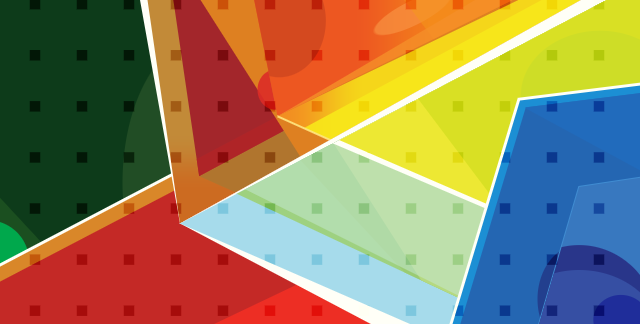
Write a Shadertoy shader that draws this background.

```glsl
// Overlapping bright geometric planes with white seams and a grid of tinted squares.
#define CANVAS vec2(7.68, 3.90)
#define GRID_START vec2(0.42, 0.05)
#define GRID_PITCH vec2(0.564, 0.615)
#define TILE_HALF 0.063
#define TILE_DEPTH 1.65
#define SEAM vec3(1.0, 1.0, 0.97)
#define HUB vec2(2.16, 2.69)
#define FOLD vec2(2.39, 2.12)
#define TIP vec2(3.33, 1.40)

// Distance from the line a to b, positive on the right of travel (y points down).
float side(vec2 p, vec2 a, vec2 b) {
    vec2 d = normalize(b - a);
    return d.x * (p.y - a.y) - d.y * (p.x - a.x);
}

// Approximate distance inside an ellipse.
float ellipse(vec2 p, vec2 center, vec2 radius) {
    return (1.0 - length((p - center) / radius)) * min(radius.x, radius.y);
}

// Lays a colour where the distance is positive, with a one-pixel soft edge.
void paint(inout vec3 col, vec3 ink, float d, float alpha) {
    float pixel = CANVAS.y / iResolution.y;
    col = mix(col, ink, alpha * clamp(d / pixel + 0.5, 0.0, 1.0));
}

// Dark green corner and the red plane under it.
void leftPlanes(inout vec3 col, vec2 p) {
    col = vec3(0.05, 0.23, 0.10);
    paint(col, vec3(0.14, 0.31, 0.15), ellipse(p, vec2(2.45, 2.2), vec2(0.98, 1.75)), 0.9);
    paint(col, vec3(0.12, 0.33, 0.13), side(p, vec2(0.5, 2.92), vec2(0.0, 2.38)) * -1.0, 0.8);
    paint(col, vec3(0.0, 0.66, 0.30), ellipse(p, vec2(-0.15, 3.15), vec2(0.50, 0.50)), 1.0);
    paint(col, SEAM, side(p, vec2(0.0, 3.17), vec2(2.05, 2.09)), 1.0);
    paint(col, vec3(0.85, 0.53, 0.16), side(p, vec2(0.0, 3.21), vec2(2.05, 2.13)), 1.0);
    paint(col, vec3(0.77, 0.16, 0.15), side(p, vec2(0.0, 3.39), vec2(2.08, 2.30)), 1.0);
    paint(col, vec3(0.93, 0.18, 0.14), side(p, vec2(2.57, 3.90), vec2(3.70, 3.36)), 1.0);
}

// Upper wedge: tan border, dark red, orange and the yellow band.
void upperWedge(inout vec3 col, vec2 p) {
    float above = side(p, vec2(6.97, 0.0), HUB);
    paint(col, SEAM, min(above, side(p, HUB, vec2(1.68, 0.0))), 1.0);
    float wedge = min(above, side(p, HUB, vec2(1.77, 0.0)));
    vec3 tan_ = mix(vec3(0.76, 0.54, 0.22), vec3(0.80, 0.42, 0.13), smoothstep(1.6, 2.3, p.y));
    paint(col, tan_, wedge, 1.0);

    float overFold = side(p, vec2(2.86, 2.33), FOLD);
    float ridge = side(p, FOLD, vec2(3.45, 1.55));
    paint(col, vec3(0.69, 0.46, 0.18), min(wedge, min(overFold, ridge)), 1.0);
    float redPlane = min(side(p, FOLD, vec2(2.08, 0.0)), -ridge);
    paint(col, vec3(0.64, 0.15, 0.17), min(wedge, redPlane), 1.0);
    paint(col, vec3(0.70, 0.14, 0.15), min(min(wedge, redPlane), side(p, vec2(2.35, 1.92), TIP)), 0.8);
    paint(col, vec3(0.87, 0.50, 0.13), min(wedge, side(p, vec2(3.60, 1.88), vec2(3.20, 1.25))), 1.0);

    // Orange plane and its translucent lobes.
    float orange = min(above, min(side(p, TIP, vec2(3.05, 0.0)), side(p, vec2(6.15, 0.0), TIP)));
    vec3 glow = mix(vec3(0.93, 0.34, 0.13), vec3(0.95, 0.48, 0.11), smoothstep(4.2, 5.2, p.x));
    paint(col, glow, orange, 1.0);
    paint(col, vec3(0.82, 0.28, 0.12), min(orange, ellipse(p, vec2(3.35, 0.25), vec2(0.56, 0.68))), 0.9);
    paint(col, vec3(0.86, 0.17, 0.15), min(ellipse(p, vec2(3.30, 1.08), vec2(0.21, 0.24)),
        side(p, TIP, vec2(3.05, 0.0)) * -1.0), 0.9);
    vec2 q = mat2(0.89, 0.45, -0.45, 0.89) * (p - vec2(4.95, 0.16));
    paint(col, vec3(0.97, 0.56, 0.25), min(orange, ellipse(vec2(p.x, p.y + 0.45 * (p.x - 4.95)),
        vec2(4.95, 0.16), vec2(0.46, 0.16))), 0.75);
    paint(col, vec3(0.96, 0.60, 0.10), min(orange, side(p, vec2(5.30, 0.60), vec2(4.85, 0.0))), 0.5);
    paint(col, vec3(0.96, 0.56, 0.16), min(orange, side(p, TIP, vec2(5.70, 0.0))), 0.8);

    // Yellow band running beside the main seam.
    float band = min(above, min(side(p, TIP, vec2(6.22, 0.0)), side(p, vec2(3.95, 1.68), TIP)));
    vec3 bandInk = mix(vec3(0.95, 0.56, 0.13), vec3(0.96, 0.84, 0.10), smoothstep(3.4, 4.4, p.x));
    paint(col, bandInk, band, 1.0);
    paint(col, vec3(0.97, 0.91, 0.10), min(band, side(p, vec2(3.65, 1.54), vec2(6.50, 0.0))), 0.9);
    paint(col, vec3(1.0, 0.90, 0.50), min(0.012 - abs(side(p, TIP, vec2(3.95, 1.68))),
        min(above, p.x - TIP.x)), 0.9);
}

// Lower kite: pale blue, greens and the yellow field.
void lowerKite(inout vec3 col, vec2 p) {
    paint(col, SEAM, min(side(p, HUB, vec2(6.97, 0.0)), side(p, vec2(4.45, 3.90), HUB)), 1.0);
    float kite = min(side(p, HUB, vec2(7.28, 0.0)), side(p, vec2(4.92, 3.90), HUB));
    paint(col, vec3(0.65, 0.86, 0.92), kite, 1.0);
    float green = min(kite, side(p, vec2(5.45, 3.56), FOLD));
    paint(col, vec3(0.62, 0.82, 0.50), green, 1.0);
    paint(col, vec3(0.60, 0.79, 0.44), min(green, side(p, vec2(4.20, 2.57), vec2(3.70, 2.03))), 0.8);
    paint(col, vec3(0.71, 0.85, 0.50), min(green, side(p, vec2(4.56, 2.60), vec2(4.03, 1.77))), 1.0);
    paint(col, vec3(0.78, 0.91, 0.85), min(kite, side(p, vec2(5.50, 3.58), vec2(4.80, 3.23)) - 0.02), 0.5);
    paint(col, SEAM, min(kite, side(p, vec2(5.83, 2.51), vec2(3.98, 1.72))), 1.0);
    float field = min(kite, side(p, vec2(5.83, 2.45), vec2(4.08, 1.69)));
    paint(col, vec3(0.93, 0.91, 0.20), field, 1.0);
    paint(col, vec3(0.85, 0.88, 0.14), min(field, side(p, vec2(5.85, 2.30), vec2(4.95, 1.10))), 1.0);
    paint(col, vec3(0.79, 0.86, 0.16), min(field, ellipse(p, vec2(7.20, 1.15), vec2(0.95, 0.78))), 0.7);
}

// Blue planes at the right.
void bluePlanes(inout vec3 col, vec2 p) {
    float outer = min(side(p, vec2(5.43, 3.90), vec2(6.24, 1.21)), side(p, vec2(6.24, 1.21), vec2(7.68, 1.03)));
    paint(col, SEAM, outer + 0.035, 1.0);
    paint(col, vec3(0.11, 0.56, 0.83), outer, 1.0);
    paint(col, vec3(0.14, 0.40, 0.70), outer - 0.09, 1.0);
    paint(col, vec3(0.12, 0.43, 0.76), min(outer - 0.09, side(p, vec2(6.30, 1.30), vec2(7.68, 2.05)) * -1.0), 0.6);
    float inner = min(side(p, vec2(6.47, 3.90), vec2(6.95, 2.25)), side(p, vec2(6.95, 2.25), vec2(7.68, 2.14)));
    paint(col, vec3(0.13, 0.22, 0.53), ellipse(p, vec2(6.95, 3.60), vec2(0.50, 0.65)), 0.85);
    paint(col, vec3(0.25, 0.55, 0.82), inner + 0.012, 1.0);
    paint(col, vec3(0.22, 0.47, 0.75), inner, 1.0);
    float lobe = ellipse(p, vec2(6.95, 3.95), vec2(0.95, 1.0));
    paint(col, vec3(0.16, 0.21, 0.54), min(inner, lobe), 1.0);
    paint(col, vec3(0.21, 0.31, 0.64), min(inner, ellipse(p, vec2(6.95, 4.10), vec2(1.0, 0.85))), 1.0);
    paint(col, vec3(0.11, 0.16, 0.60), ellipse(p, vec2(7.45, 3.85), vec2(0.33, 0.30)), 0.9);
}

void mainImage(out vec4 fragColor, in vec2 fragCoord) {
    vec2 p = fragCoord / iResolution.xy * CANVAS;
    p.y = CANVAS.y - p.y;
    vec3 col;
    leftPlanes(col, p);
    upperWedge(col, p);
    lowerKite(col, p);
    bluePlanes(col, p);

    // Squares deepen whatever lies beneath them.
    vec2 cell = abs(mod(p - GRID_START + 0.5 * GRID_PITCH, GRID_PITCH) - 0.5 * GRID_PITCH);
    paint(col, pow(col, vec3(TILE_DEPTH)), TILE_HALF - max(cell.x, cell.y), 1.0);
    fragColor = vec4(col, 1.0);
}
```
